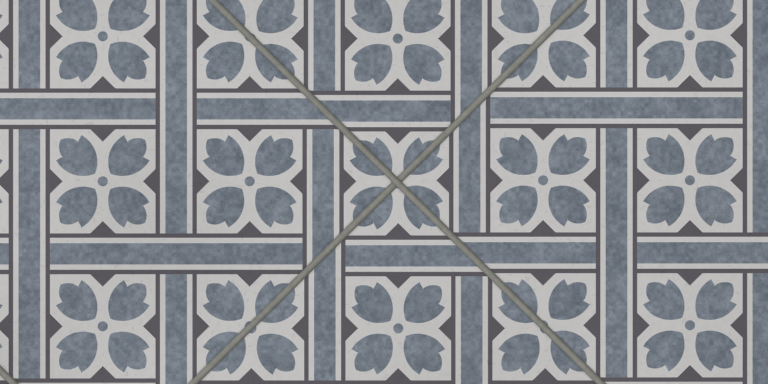
A Shadertoy shader for this pattern:

```glsl
const vec3 LIGHT = vec3(0.745, 0.742, 0.738);
const vec3 BLUE = vec3(0.44, 0.47, 0.51);
const vec3 DARK = vec3(0.35, 0.34, 0.36);
const vec3 GROUT = vec3(0.50, 0.50, 0.475);
const float DIAGONAL = 0.70711;

float hash(vec2 p) {
    vec3 q = fract(p.xyx * 0.1031);
    q += dot(q, q.yzx + 33.33);
    return fract((q.x + q.y) * q.z);
}

float noise(vec2 p) {
    vec2 i = floor(p), f = fract(p);
    f = f * f * (3.0 - 2.0 * f);
    return mix(mix(hash(i), hash(i + vec2(1, 0)), f.x),
               mix(hash(i + vec2(0, 1)), hash(i + vec2(1, 1)), f.x), f.y);
}

float fbm(vec2 p) {
    float sum = 0.0, gain = 0.5;
    for (int i = 0; i < 4; i++) {
        sum += gain * noise(p);
        p = p * 2.1 + 17.3;
        gain *= 0.5;
    }
    return sum / 0.9375;
}

float fill(float d, float px) {
    return clamp(0.5 - d / px, 0.0, 1.0);
}

// Tulip petal: x runs along its axis, y is the distance from the axis
float petalDistance(vec2 p) {
    float body = length(p - vec2(0.27, -0.081)) - 0.211;
    body = max(body, p.x - 0.3 * p.y - 0.29);
    float lobe = length(p - vec2(0.30, -0.036)) - 0.111;
    return min(body, lobe);
}

vec3 tileColor(vec2 f, vec3 blue, float px) {
    vec2 a = abs(f);
    vec2 axis = vec2(a.x + a.y, abs(a.x - a.y)) * DIAGONAL;
    float flower = min(petalDistance(axis), length(f) - 0.034);
    float notch = (0.275 - abs(a.x - a.y)) * DIAGONAL;
    vec3 color = mix(LIGHT, blue, fill(flower, px));
    return mix(color, DARK, fill(notch, px));
}

vec3 paintBand(vec3 color, float d, vec3 blue, float px) {
    color = mix(color, DARK, fill(d - 0.140, px));
    color = mix(color, LIGHT, fill(d - 0.111, px));
    return mix(color, blue, fill(d - 0.073, px));
}

// Bands alternate over and under at successive crossings
vec3 wovenPattern(vec2 cell, vec3 blue, float px) {
    vec2 f = fract(cell + 0.5) - 0.5;
    vec2 band = 0.5 - abs(f);
    vec2 crossing = floor(cell);
    bool verticalOver = mod(crossing.x + crossing.y, 2.0) < 0.5;
    vec2 order = verticalOver ? band.yx : band;
    vec3 color = tileColor(f, blue, px);
    color = paintBand(color, order.x, blue, px);
    return paintBand(color, order.y, blue, px);
}

// Rounded joint with a shaded rim
vec3 paintJoint(vec3 color, float d, float grain, float px) {
    float halfWidth = 0.024;
    float side = abs(d) / halfWidth;
    vec3 joint = GROUT * (1.04 - 0.26 * side * side + 0.14 * (grain - 0.5));
    joint *= 1.0 - 0.12 * clamp(d / halfWidth, -1.0, 1.0);
    color *= 1.0 - 0.12 * smoothstep(0.045, 0.02, abs(d));
    return mix(color, joint, fill(abs(d) - halfWidth, px));
}

void mainImage(out vec4 fragColor, in vec2 fragCoord) {
    vec2 p = fragCoord / iResolution.y;
    vec2 pitch = vec2(0.3825, 0.3776);
    vec2 cell = (p - vec2(1.034, 0.526)) / pitch;
    float px = 1.3 / (iResolution.y * pitch.y);

    // Large diagonal slabs, each laid slightly out of line
    vec2 diagonal = vec2(cell.x + cell.y, cell.x - cell.y);
    vec2 slab = floor(diagonal / 4.0);
    vec2 shift = vec2(hash(slab + 11.0), hash(slab + 47.0)) - 0.5;

    // Mottled glaze
    float cloud = fbm(p * 22.0);
    float grain = fbm(p * 95.0 + 8.0);
    vec3 blue = BLUE + 0.11 * (cloud - 0.5) + 0.13 * (grain - 0.5);
    vec3 color = wovenPattern(cell + 0.025 * shift, blue, px);

    // Worn specks and uneven light
    float speck = smoothstep(0.80, 0.92, noise(p * 130.0 + 31.0));
    color *= 1.0 - 0.06 * speck * cloud;
    color *= 1.0 + 0.035 * (grain - 0.5) + 0.05 * (noise(p * 2.5) - 0.5);

    vec2 joint = (mod(diagonal + 2.0, 4.0) - 2.0) * DIAGONAL;
    color = paintJoint(color, joint.y, grain, px);
    color = paintJoint(color, joint.x, grain, px);
    fragColor = vec4(color, 1.0);
}
```
